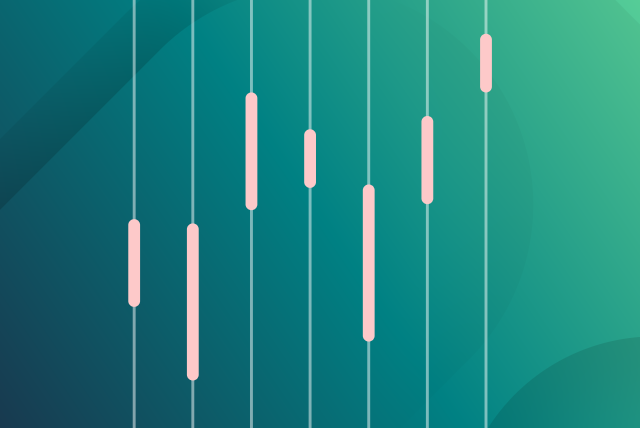
A WebGL 1 fragment shader for this background:

```glsl
precision highp float;

uniform vec2 u_resolution;

const vec3 NAVY = vec3(0.095, 0.225, 0.31);
const vec3 TEAL = vec3(0.0, 0.505, 0.515);
const vec3 GREEN = vec3(0.32, 0.765, 0.565);
const vec3 PINK = vec3(0.992, 0.788, 0.788);

const vec2 GRADIENT_AXIS = vec2(0.461, 0.311);
const vec2 BLOB_CENTER = vec2(0.735, 0.522);
const float BLOB_RADIUS = 0.511;
const float BAND_WIDTH = 0.117;
const vec2 DISC_CENTER = vec2(1.530, -0.248);
const float DISC_RADIUS = 0.462;
const float CORNER_OFFSET = 0.438;

const int BAR_COUNT = 7;
const float FIRST_X = 0.3135;
const float SPACING = 0.137;
const float LINE_HALF_WIDTH = 0.0034;
const float LINE_OPACITY = 0.48;
const float BAR_RADIUS = 0.0138;

// Coverage of a shape from its signed distance, one pixel soft
float coverage(float dist) {
  return clamp(0.5 - dist * u_resolution.y, 0.0, 1.0);
}

// Disc with a straight tail running to the lower left
float blobDistance(vec2 p) {
  vec2 tail = vec2(-0.70711);
  vec2 q = p - BLOB_CENTER;
  return length(q - tail * max(dot(q, tail), 0.0)) - BLOB_RADIUS;
}

float verticalBarDistance(vec2 p, float x, vec2 span) {
  float nearestY = clamp(p.y, span.x + BAR_RADIUS, span.y - BAR_RADIUS);
  return length(p - vec2(x, nearestY)) - BAR_RADIUS;
}

vec3 background(vec2 p) {
  float t = dot(p, GRADIENT_AXIS);
  vec3 color = mix(NAVY, TEAL, clamp(t * 2.0, 0.0, 1.0));
  color = mix(color, GREEN, clamp(t * 2.0 - 1.0, 0.0, 1.0));

  // Shaded band along the upper left of the blob
  float blob = blobDistance(p);
  float inside = coverage(blob);
  float leftSide = 1.0 - smoothstep(0.3, 0.72, p.x);
  float band = coverage(blob - BAND_WIDTH) * (1.0 - inside);
  float bandDepth = mix(0.15, 0.06, clamp(blob / BAND_WIDTH, 0.0, 1.0));
  color *= 1.0 - band * bandDepth * leftSide;

  // Faint right rim of the blob
  float rim = inside * smoothstep(-0.25, 0.0, blob);
  color *= 1.0 - 0.025 * rim * smoothstep(0.85, 1.1, p.x);

  // Lower right disc, darkest at its edge
  float disc = length(p - DISC_CENTER) - DISC_RADIUS;
  color *= 1.0 - coverage(disc) * mix(0.04, 0.11, smoothstep(-0.3, 0.0, disc));

  // Bright upper right corner
  float corner = (CORNER_OFFSET - (p.x + p.y - 2.0)) * 0.70711;
  return color * (1.0 + 0.05 * coverage(corner));
}

void main() {
  vec2 p = gl_FragCoord.xy / u_resolution.y;
  vec3 color = background(p);

  // Lower and upper end of each bar
  vec2 spans[BAR_COUNT];
  spans[0] = vec2(0.283, 0.488);
  spans[1] = vec2(0.111, 0.478);
  spans[2] = vec2(0.509, 0.784);
  spans[3] = vec2(0.561, 0.698);
  spans[4] = vec2(0.202, 0.569);
  spans[5] = vec2(0.523, 0.729);
  spans[6] = vec2(0.784, 0.921);

  // Thin lines with rounded bars on them
  for (int i = 0; i < BAR_COUNT; i++) {
    float x = FIRST_X + float(i) * SPACING;
    float line = coverage(abs(p.x - x) - LINE_HALF_WIDTH);
    color = mix(color, vec3(1.0), line * LINE_OPACITY);
    color = mix(color, PINK, coverage(verticalBarDistance(p, x, spans[i])));
  }

  gl_FragColor = vec4(color, 1.0);
}
```
